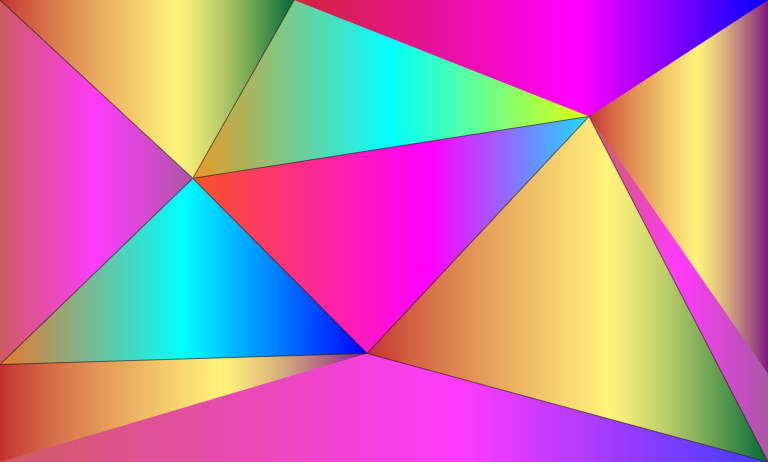
This background is drawn by a Shadertoy shader. Its source:

```glsl
// A flat mosaic of ten large triangles, each filled with a horizontal three-stop ramp.
// Triangles index shared corner points; antialiased coverages are blended by weight,
// then thin dark seams are drawn along some of the shared sides.

// Tunable values
const float SEAM_HALF_WIDTH = 0.0011;   // share of canvas height
const float SEAM_STRENGTH = 0.62;
const vec3 SEAM_COLOR = vec3(0.16, 0.08, 0.12);

// Palette
const vec3 RED     = vec3(0.76, 0.17, 0.18);
const vec3 CRIMSON = vec3(0.82, 0.14, 0.22);
const vec3 ROSE    = vec3(0.81, 0.36, 0.38);
const vec3 ORANGE  = vec3(0.91, 0.47, 0.16);
const vec3 AMBER   = vec3(0.92, 0.60, 0.13);
const vec3 VERMIL  = vec3(0.98, 0.33, 0.14);
const vec3 YELLOW  = vec3(1.00, 0.95, 0.48);
const vec3 LIME    = vec3(0.88, 1.00, 0.04);
const vec3 GREEN   = vec3(0.00, 0.41, 0.21);
const vec3 CYAN    = vec3(0.00, 1.00, 1.00);
const vec3 SKY     = vec3(0.10, 0.87, 1.00);
const vec3 BLUE    = vec3(0.00, 0.00, 1.00);
const vec3 INDIGO  = vec3(0.24, 0.24, 1.00);
const vec3 MAGENTA = vec3(1.00, 0.00, 1.00);
const vec3 ORCHID  = vec3(1.00, 0.23, 0.99);
const vec3 MAUVE   = vec3(0.67, 0.34, 0.65);
const vec3 PURPLE  = vec3(0.50, 0.10, 0.51);

// Corner points as shares of the canvas
const vec2 CORNERS[10] = vec2[10](
    vec2(0.0, 1.0), vec2(0.383, 1.0), vec2(1.0, 1.0),
    vec2(0.251, 0.614), vec2(0.767, 0.748), vec2(0.478, 0.235),
    vec2(0.0, 0.211), vec2(0.0, 0.0), vec2(1.0, 0.0), vec2(1.0, 0.191));

// Corner indices of each facet
const int FACETS = 10;
const ivec3 FACET[FACETS] = ivec3[FACETS](
    ivec3(0, 6, 3), ivec3(0, 3, 1), ivec3(1, 3, 4), ivec3(1, 4, 2),
    ivec3(2, 4, 9), ivec3(4, 8, 9), ivec3(3, 5, 4), ivec3(3, 6, 5),
    ivec3(6, 7, 5), ivec3(7, 8, 5));
const ivec3 LAST_FACET = ivec3(4, 5, 8);

// Ramp of each facet, in the same order; the gold facet comes last
const vec3 START[FACETS] = vec3[FACETS](
    ROSE, RED, AMBER, CRIMSON, RED, ROSE, VERMIL, ORANGE, RED, ROSE);
const vec3 PEAK[FACETS] = vec3[FACETS](
    ORCHID, YELLOW, CYAN, MAGENTA, YELLOW, ORCHID, MAGENTA, CYAN, YELLOW, ORCHID);
const vec3 END[FACETS] = vec3[FACETS](
    MAUVE, GREEN, LIME, BLUE, PURPLE, MAUVE, SKY, BLUE, PURPLE, INDIGO);
// Peak position along the ramp, and bow of the blend (1 is linear)
const vec2 GOLD_SHAPE = vec2(0.60, 0.78);
const vec2 SHAPE[FACETS] = vec2[FACETS](
    vec2(0.5, 1.0), GOLD_SHAPE, vec2(0.5, 1.0), vec2(0.6, 1.0), GOLD_SHAPE,
    vec2(0.5, 1.0), vec2(0.6, 1.0), vec2(0.5, 1.0), GOLD_SHAPE, vec2(0.6, 1.0));

// Sides that carry a dark seam
const int SEAMS = 9;
const ivec2 SEAM[SEAMS] = ivec2[SEAMS](
    ivec2(1, 3), ivec2(3, 4), ivec2(4, 5), ivec2(5, 8), ivec2(4, 8),
    ivec2(3, 5), ivec2(6, 5), ivec2(0, 3), ivec2(3, 6));

// Signed distance to the line a-b, positive on its right
float sideDistance(vec2 p, vec2 a, vec2 b) {
    vec2 along = normalize(b - a);
    return dot(p - a, vec2(along.y, -along.x));
}

// Distance bound of a counterclockwise triangle, negative inside
float triangleDistance(vec2 p, vec2 a, vec2 b, vec2 c) {
    return max(sideDistance(p, a, b), max(sideDistance(p, b, c), sideDistance(p, c, a)));
}

float segmentDistance(vec2 p, vec2 a, vec2 b) {
    vec2 along = b - a;
    float t = clamp(dot(p - a, along) / dot(along, along), 0.0, 1.0);
    return length(p - a - t * along);
}

// Three-stop ramp with its peak at shape.x and bow shape.y
vec3 ramp(float t, vec3 first, vec3 peak, vec3 last, vec2 shape) {
    float rise = pow(clamp(t / shape.x, 0.0, 1.0), shape.y);
    float fall = pow(clamp((t - shape.x) / (1.0 - shape.x), 0.0, 1.0), 1.0 / shape.y);
    return mix(mix(first, peak, rise), last, fall);
}

void mainImage(out vec4 fragColor, in vec2 fragCoord) {
    vec2 scale = vec2(iResolution.x / iResolution.y, 1.0);
    vec2 p = fragCoord / iResolution.y;
    float pixel = 1.0 / iResolution.y;

    // Facets
    vec3 color = vec3(0.0);
    float total = 0.0;
    for (int i = 0; i <= FACETS; i++) {
        bool isLast = i == FACETS;
        int style = isLast ? 1 : i;
        ivec3 id = isLast ? LAST_FACET : FACET[i];
        vec2 a = CORNERS[id.x] * scale, b = CORNERS[id.y] * scale, c = CORNERS[id.z] * scale;
        if (isLast) { vec2 swap = b; b = c; c = swap; }
        // Force counterclockwise order
        if (sideDistance(c, a, b) > 0.0) { vec2 swap = b; b = c; c = swap; }
        float cover = clamp(0.5 - triangleDistance(p, a, b, c) / pixel, 0.0, 1.0);
        float left = min(a.x, min(b.x, c.x)), right = max(a.x, max(b.x, c.x));
        float t = (p.x - left) / (right - left);
        color += cover * ramp(t, START[style], PEAK[style], END[style], SHAPE[style]);
        total += cover;
    }
    color /= max(total, 0.001);

    // Seams
    float seam = 0.0;
    for (int i = 0; i < SEAMS; i++) {
        float d = segmentDistance(p, CORNERS[SEAM[i].x] * scale, CORNERS[SEAM[i].y] * scale);
        seam = max(seam, clamp(0.5 + (SEAM_HALF_WIDTH - d) / pixel, 0.0, 1.0));
    }
    fragColor = vec4(mix(color, SEAM_COLOR, SEAM_STRENGTH * seam), 1.0);
}
```
